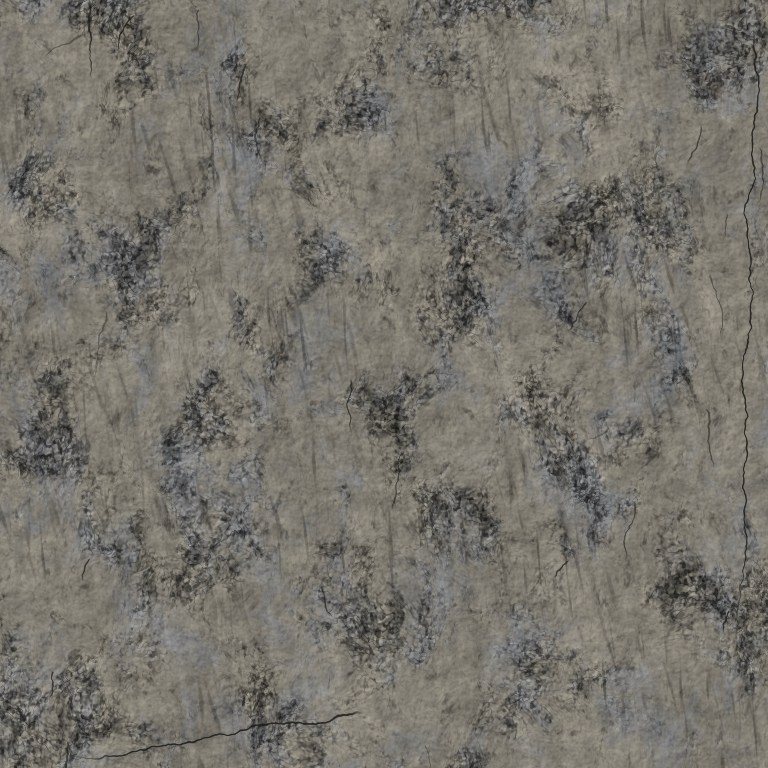
This texture is drawn by a Shadertoy shader. Its source:

```glsl
// Weathered concrete wall: warm and cool grey plaster with gritty dark crusts.
// Layered gradient noise gives tone, embossed grit, pits, veins and vertical scratches;
// wandering tapered lines add a few long cracks and many short ones.

const vec3 WARM_PLASTER = vec3(0.523, 0.503, 0.460);
const vec3 COOL_PLASTER = vec3(0.500, 0.504, 0.510);
const vec3 CRACK_COLOR = vec3(0.10, 0.10, 0.095);
const int SHORT_CRACKS = 24;

vec2 hash2(vec2 p) {
    vec3 q = fract(vec3(p.xyx) * vec3(0.1031, 0.1030, 0.0973));
    q += dot(q, q.yzx + 33.33);
    return fract((q.xx + q.yz) * q.zy);
}

vec2 cellGradient(vec2 cell) {
    float angle = 6.2832 * hash2(cell).x;
    return vec2(cos(angle), sin(angle));
}

float gradientNoise(vec2 p) {
    vec2 cell = floor(p), f = fract(p);
    vec2 u = f * f * f * (f * (f * 6.0 - 15.0) + 10.0);
    vec2 e = vec2(1.0, 0.0);
    float a = dot(cellGradient(cell), f);
    float b = dot(cellGradient(cell + e.xy), f - e.xy);
    float c = dot(cellGradient(cell + e.yx), f - e.yx);
    float d = dot(cellGradient(cell + e.xx), f - e.xx);
    return mix(mix(a, b, u.x), mix(c, d, u.x), u.y);
}

float fbm(vec2 p, int octaves, float gain) {
    float sum = 0.0, amplitude = 1.0;
    for (int i = 0; i < octaves; i++) {
        sum += amplitude * gradientNoise(p);
        p = mat2(1.95, 0.56, -0.56, 1.95) * p + vec2(19.7, 7.3);
        amplitude *= gain;
    }
    return sum;
}

// Difference of heights along the light direction
float emboss(vec2 p, float scale) {
    vec2 toLight = vec2(-0.0010, 0.0013);
    return fbm((p + toLight) * scale, 2, 0.6) - fbm((p - toLight) * scale, 2, 0.6);
}

// Thin dark scratches, stretched along a slightly tilted vertical
float scratches(vec2 p, float tilt, float density, float stretch) {
    vec2 q = vec2(p.x + tilt * p.y, p.y / stretch) * density;
    float line = gradientNoise(q) + 0.5 * gradientNoise(q * vec2(2.1, 2.6) + 9.4);
    return smoothstep(0.22, 0.60, line);
}

// Coverage of one jagged crack that tapers toward its far end
float crack(vec2 p, vec2 start, float angle, float len, float halfWidth, float seed) {
    vec2 dir = vec2(cos(angle), sin(angle));
    vec2 rel = p - start;
    float along = dot(rel, dir);
    float across = dot(rel, vec2(-dir.y, dir.x));
    float t = along / len;
    across += 0.014 * fbm(vec2(along * 11.0, seed + 0.37), 5, 0.55);
    float w = halfWidth * (1.0 - 0.6 * t) * (0.8 + 1.3 * gradientNoise(vec2(along * 50.0, seed + 4.6)));
    float ends = smoothstep(0.0, 0.06, t) * (1.0 - smoothstep(0.75, 1.0, t));
    return ends * (1.0 - smoothstep(w * 0.3, w + 0.0011, abs(across)));
}

float allCracks(vec2 p) {
    float cover = crack(p, vec2(0.985, 0.98), -1.60, 0.88, 0.0010, 3.0);
    cover = max(cover, crack(p, vec2(0.48, 0.065), 3.27, 0.42, 0.0011, 8.0));
    for (int i = 0; i < SHORT_CRACKS; i++) {
        float id = float(i);
        vec2 start = hash2(vec2(id, 5.0));
        vec2 shape = hash2(vec2(id, 23.0));
        float spread = i % 4 == 0 ? 2.4 : 0.7;
        float angle = -1.57 + spread * (shape.x - 0.5);
        float len = mix(0.03, 0.12, shape.y * shape.y);
        float strength = mix(0.4, 0.95, hash2(vec2(id, 41.0)).x);
        cover = max(cover, strength * crack(p, start, angle, len, 0.0010, id + 20.0));
    }
    return cover;
}

void mainImage(out vec4 fragColor, in vec2 fragCoord) {
    vec2 uv = fragCoord / iResolution.y;
    vec2 warp = vec2(fbm(uv * 7.0, 3, 0.55), fbm(uv * 7.0 + 17.0, 3, 0.55));
    vec2 p = uv + 0.025 * warp;

    // Broad masks with ragged edges
    float broad = fbm(p * vec2(6.0, 5.0), 4, 0.55);
    float crust = smoothstep(-0.20, 0.70, fbm(p * vec2(9.0, 6.5) + 31.0, 6, 0.68));
    float cool = smoothstep(-0.25, 0.80, fbm(p * vec2(11.0, 7.0) + vec2(57.0, 9.0), 6, 0.70) + 0.5 * (crust - 0.3));
    float scratched = smoothstep(-0.20, 0.35, fbm(p * 4.5 + 83.0, 3, 0.55));

    // Plaster colour and soft mottling
    vec3 color = mix(WARM_PLASTER, COOL_PLASTER, cool);
    float tone = 1.0 + 0.11 * broad + 0.15 * fbm(p * 34.0, 4, 0.65);
    tone += 0.09 * fbm(vec2(uv.x + 0.2 * uv.y, uv.y * 0.15) * 60.0, 2, 0.6);

    // Embossed grit, strongest in the crust
    tone += (0.10 + 0.27 * crust) * emboss(uv + 0.002 * warp, 118.0);

    // Dark stains, pits, veins and scratches
    float stain = smoothstep(0.05, 0.95, fbm(p * vec2(42.0, 30.0) + 11.0, 4, 0.75) + 0.75 * crust - 0.20);
    float pit = smoothstep(0.12, 0.60, fbm(uv * vec2(125.0, 100.0) + 47.0, 2, 0.7) + 0.25 * crust - 0.05);
    float vein = 1.0 - smoothstep(0.02, 0.17, abs(fbm(uv * 82.0 + 2.0 * warp, 2, 0.6)));
    float scratch = max(scratches(uv, 0.08, 110.0, 14.0), 0.8 * scratches(uv + 3.1, 0.28, 80.0, 10.0));
    tone *= 1.0 - 0.32 * stain;
    tone *= 1.0 - pit * (0.10 + 0.38 * crust);
    tone *= 1.0 - vein * (0.05 + 0.27 * crust);
    tone *= 1.0 - 0.26 * scratch * scratched;

    color = mix(color * max(tone, 0.2), CRACK_COLOR, 0.85 * allCracks(uv));
    fragColor = vec4(clamp(color, 0.0, 1.0), 1.0);
}
```
